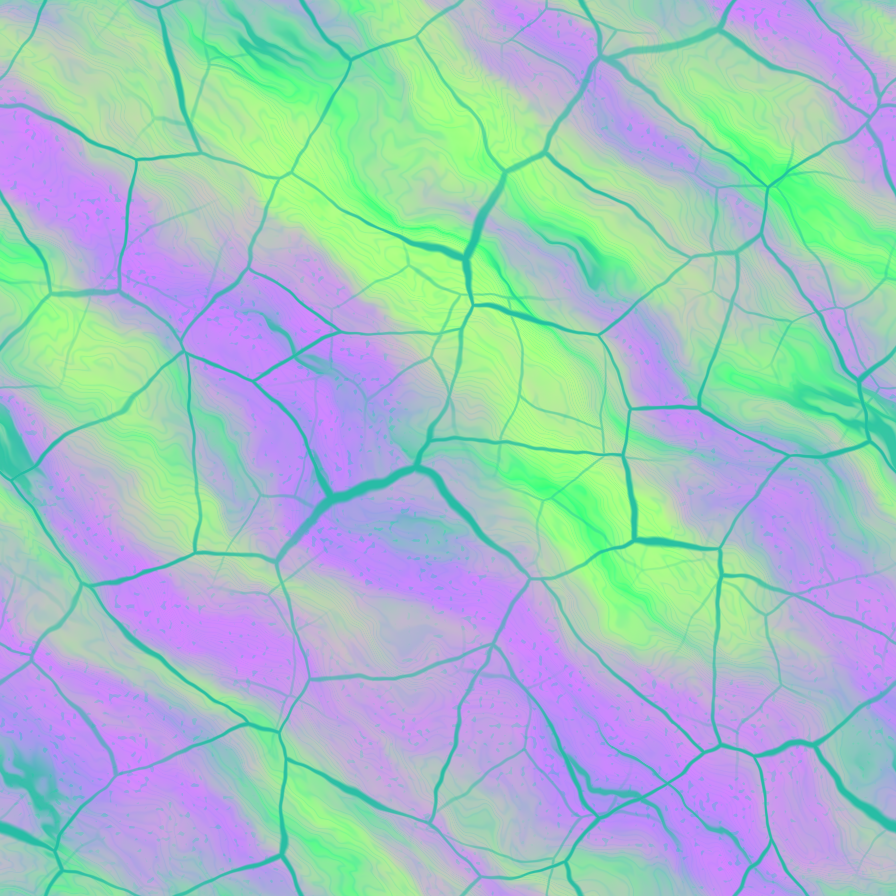
A three.js fragment shader for this texture map:

```glsl
// Tiling weathered rock data map: diagonal bands of violet and green, soft
// valleys, fine strata lines and teal cracks. Wrapped gradient noise on a
// sheared lattice makes the bands; wrapped Voronoi borders make the cracks.

#define BANDS vec2(4.0, 2.0)  // bands across, patches along
#define WARP 0.065            // bending of the bands
#define VALLEY 0.10           // softness of the valleys
#define STRATA 22.0           // contour lines per unit of height
#define CRACKS 6.0            // large crack cells per side
#define FINE_CRACKS 9.0       // faint crack cells per side
#define CRACK_WARP 0.035      // raggedness of the cracks
#define CRACK_WIDTH 0.0016    // half width of a thin crack
#define GRAIN 150.0           // speckles per side

varying vec2 vUv;

const float TAU = 6.28319;
const vec3 CRACK_TEAL = vec3(0.13, 0.74, 0.64);

vec2 hash2(vec2 p) {
  vec3 q = fract(p.xyx * vec3(0.1031, 0.1030, 0.0973));
  q += dot(q, q.yzx + 33.33);
  return fract((q.xx + q.yz) * q.zy);
}

// Random point of a cell, the same after every period
vec2 cellHash(vec2 cell, vec2 period, float seed) {
  return hash2(floor(mod(cell + 0.5, period)) + seed);
}

float corner(vec2 cell, vec2 offset, vec2 f, vec2 period, float seed) {
  float angle = TAU * cellHash(cell + offset, period, seed).x;
  return dot(vec2(cos(angle), sin(angle)), f - offset);
}

// Gradient noise that repeats after one unit of uv
float noise(vec2 uv, vec2 period, float seed) {
  vec2 p = uv * period, cell = floor(p), f = p - cell;
  vec2 s = f * f * f * (f * (f * 6.0 - 15.0) + 10.0);
  float low = mix(corner(cell, vec2(0.0), f, period, seed),
                  corner(cell, vec2(1.0, 0.0), f, period, seed), s.x);
  float high = mix(corner(cell, vec2(0.0, 1.0), f, period, seed),
                   corner(cell, vec2(1.0), f, period, seed), s.x);
  return mix(low, high, s.y);
}

float fbm(vec2 uv, vec2 period, float seed) {
  float sum = 0.0, amp = 1.0;
  for (int i = 0; i < 5; i++) {
    sum += amp * noise(uv, period, seed + 17.0 * float(i));
    period *= 2.0;
    amp *= 0.48;
  }
  return sum;
}

// Distance to the nearest Voronoi border, in canvas units
float borderDistance(vec2 uv, float count, float seed) {
  vec2 p = uv * count, cell = floor(p), f = p - cell;
  vec2 nearest = vec2(8.0);
  for (int i = 0; i < 9; i++) {
    vec2 o = vec2(mod(float(i), 3.0), floor((float(i) + 0.5) / 3.0)) - 1.0;
    vec2 r = o + cellHash(cell + o, vec2(count), seed) - f;
    if (dot(r, r) < dot(nearest, nearest)) nearest = r;
  }
  float d = 8.0;
  for (int i = 0; i < 25; i++) {
    vec2 o = vec2(mod(float(i), 5.0), floor((float(i) + 0.5) / 5.0)) - 2.0;
    vec2 r = o + cellHash(cell + o, vec2(count), seed) - f;
    vec2 gap = r - nearest;
    if (dot(gap, gap) > 0.0001) d = min(d, dot(0.5 * (r + nearest), normalize(gap)));
  }
  return d / count;
}

float line(float d, float halfWidth) {
  return 1.0 - smoothstep(halfWidth * 0.4, halfWidth + 0.0016, d);
}

void main() {
  vec2 bend = vec2(fbm(vUv, vec2(4.0), 3.0), fbm(vUv, vec2(4.0), 111.0));
  vec2 p = vUv + WARP * bend;
  vec2 diagonal = vec2(p.x + p.y, p.y);

  // Broad bands and the valleys running along them
  float band = smoothstep(-0.53, 0.43, fbm(diagonal, BANDS, 211.0));
  float height = fbm(diagonal, BANDS, 307.0);
  float patches = noise(vUv, vec2(5.0), 401.0);
  float valley = exp(-abs(height) / VALLEY) * smoothstep(-0.5, 0.25, patches);
  valley *= mix(1.0, 0.5, band);

  // Thin strata lines and fine surface grain
  float strata = pow(0.5 + 0.5 * sin(TAU * STRATA * height), 4.0) * (1.0 - 0.7 * band);
  float rough = fbm(vUv, vec2(24.0), 503.0);
  float speck = noise(vUv, vec2(GRAIN), 601.0) + 0.35 * rough;
  speck = smoothstep(0.28, 0.48, speck) * smoothstep(0.4, 0.9, band);

  // Blue follows the bands, green opposes it, red shows the hollows
  float blue = mix(0.52 + 0.47 * band, 0.47, 0.9 * valley * valley);
  blue += 0.04 * rough - 0.07 * speck + 0.02 * strata;
  float red = 0.69 + 0.12 * band - 0.44 * valley;
  red += 0.07 * rough - 0.09 * strata - 0.20 * speck;
  vec3 color = vec3(red, 1.53 - blue, blue);

  // Cracks swell in places and fade in others
  vec2 ragged = vUv + CRACK_WARP * bend;
  float swell = smoothstep(0.05, 0.5, noise(vUv, vec2(6.0), 701.0));
  float crack = line(borderDistance(ragged, CRACKS, 11.0), CRACK_WIDTH + 0.005 * swell);
  crack *= 0.55 + 0.4 * smoothstep(-0.25, 0.2, patches);
  float fine = line(borderDistance(ragged, FINE_CRACKS, 53.0), CRACK_WIDTH * 0.6);
  fine *= 0.45 * smoothstep(-0.1, 0.3, noise(vUv, vec2(4.0), 809.0));
  float core = line(abs(height) * 0.12, 0.0028) * smoothstep(0.1, 0.4, patches);
  color = mix(color, CRACK_TEAL, max(max(crack, fine), 0.75 * core));
  gl_FragColor = vec4(clamp(color, 0.0, 1.0), 1.0);
}
```
